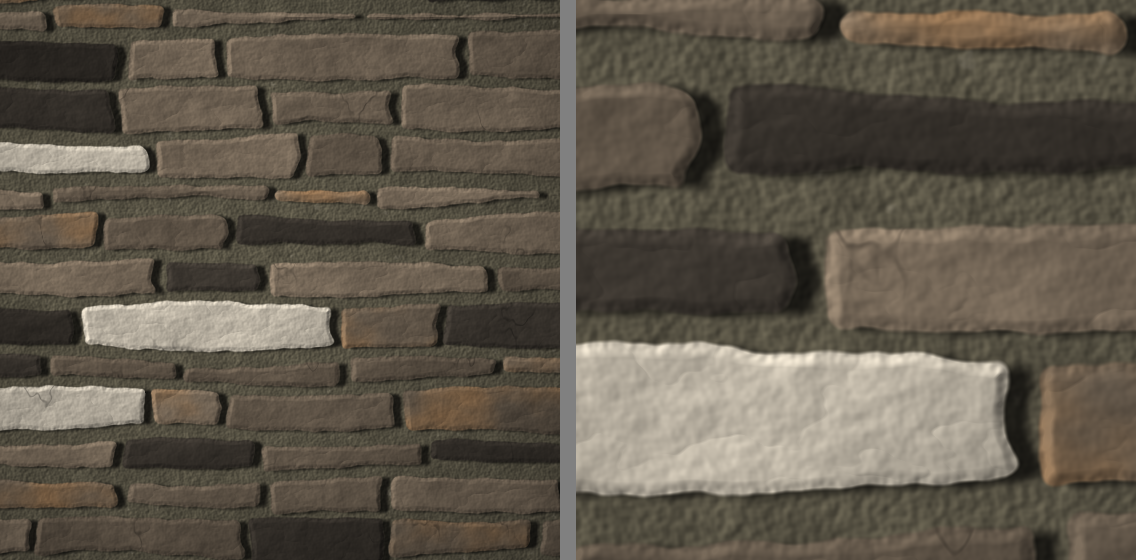
Left, the full canvas; right, a detail of the centre.
Give the GLSL for this texture, as a Shadertoy shader.

```glsl
// Ledgestone wall: long rough stones in uneven courses, set in grainy mortar and lit from the left.

#define COURSES 13.0
#define STONES_PER_COURSE 3.4
#define GAP 0.015
#define CORNER 0.009
#define EDGE_ROUGHNESS 0.006
#define RELIEF 0.5
#define SHADOW_OFFSET vec2(-0.015, 0.002)
#define MORTAR vec3(0.315, 0.298, 0.245)
#define BROWN vec3(0.385, 0.34, 0.288)
#define CHARCOAL vec3(0.185, 0.168, 0.148)
#define CHALK vec3(0.67, 0.64, 0.585)
#define RUST vec3(0.445, 0.345, 0.245)

struct Stone {
    float dist;  // negative inside the stone
    vec2 id;     // column, course
};

vec2 hash2(vec2 p) {
    vec3 q = fract(p.xyx * vec3(0.1031, 0.1030, 0.0973));
    q += dot(q, q.yzx + 33.33);
    return fract((q.xx + q.yz) * q.zy);
}

float gradientDot(vec2 cell, vec2 offset) {
    float angle = 6.2832 * hash2(cell).x;
    return dot(vec2(cos(angle), sin(angle)), offset);
}

float gradientNoise(vec2 p) {
    vec2 i = floor(p), f = fract(p);
    vec2 u = f * f * f * (f * (f * 6.0 - 15.0) + 10.0);
    vec2 e = vec2(1.0, 0.0);
    return mix(mix(gradientDot(i, f), gradientDot(i + e, f - e), u.x),
               mix(gradientDot(i + e.yx, f - e.yx), gradientDot(i + 1.0, f - 1.0), u.x), u.y);
}

float fbm(vec2 p) {
    float sum = 0.0, amp = 0.6;
    for (int i = 0; i < 4; i++) {
        sum += amp * gradientNoise(p);
        p = mat2(1.6, 1.2, -1.2, 1.6) * p + 17.3;
        amp *= 0.5;
    }
    return sum;
}

// Height of the wavy line below a course
float courseEdge(float row, float x) {
    float wave = gradientNoise(vec2(x * 2.6 + row * 5.3, row * 1.7));
    return (row + 0.45 * (hash2(vec2(row, 3.0)).x - 0.5) + 0.34 * wave) / COURSES;
}

// Position of the slightly slanted joint left of a stone
float jointEdge(float col, float row, float y) {
    vec2 h = hash2(vec2(col + 41.0, row + 7.0)) - 0.5;
    float shift = 0.1 + 0.7 * hash2(vec2(row, 19.0)).y;
    float slant = 0.08 * h.y * (y * COURSES - row - 0.5);
    return (col - shift + 0.7 * h.x + slant) / STONES_PER_COURSE;
}

Stone findStone(vec2 p) {
    float row = floor(p.y * COURSES);
    if (p.y < courseEdge(row, p.x)) row -= 1.0;
    else if (p.y > courseEdge(row + 1.0, p.x)) row += 1.0;
    float col = floor(p.x * STONES_PER_COURSE + 0.5);
    if (p.x < jointEdge(col, row, p.y)) col -= 1.0;
    if (p.x > jointEdge(col + 1.0, row, p.y)) col += 1.0;

    // Rounded box with its own inset on each side
    vec2 id = vec2(col, row);
    vec2 low = p - vec2(jointEdge(col, row, p.y), courseEdge(row, p.x));
    vec2 high = vec2(jointEdge(col + 1.0, row, p.y), courseEdge(row + 1.0, p.x)) - p;
    vec2 lowInset = hash2(id + 11.0), highInset = hash2(id + 23.0);
    low -= GAP * (0.35 + 0.4 * lowInset + vec2(0.0, 0.5) * lowInset * lowInset);
    high -= GAP * (0.35 + 0.4 * highInset + vec2(0.0, 0.5) * highInset * highInset);
    high.x += 0.012 * gradientNoise(p * vec2(6.0, 27.0));
    vec2 q = CORNER - min(low, high);
    float d = length(max(q, 0.0)) + min(max(q.x, q.y), 0.0) - CORNER;
    d += EDGE_ROUGHNESS * (gradientNoise(p * 19.0) + 0.35 * gradientNoise(p * 65.0));
    return Stone(d, id);
}

// Raised stones with creased faces, and gritty mortar between
float height(vec2 p) {
    Stone s = findStone(p);
    float face = smoothstep(0.001, -0.009, s.dist);
    float crease = abs(fbm(p * vec2(10.0, 16.0) + s.id * 5.7));
    float grit = gradientNoise(p * 130.0) + 0.6 * gradientNoise(p * 210.0);
    return face * (0.0035 + 0.009 * crease) + grit * mix(0.0016, 0.0005, face);
}

vec3 stoneColor(vec2 p, vec2 id) {
    // Evenly spread tone that picks the kind of stone
    float tone = fract(id.y / 6.0 + 0.5 + id.x * (0.35 + 0.0633 * id.y));
    float stain = fbm(p * vec2(6.0, 9.0) + id * 3.1);
    vec3 color = BROWN * (0.85 + 0.3 * hash2(id + 5.0).x);
    if (tone > 0.53 && tone < 0.68) color = mix(color * 1.05, RUST, smoothstep(-0.25, 0.4, stain));
    if (tone > 0.155 && tone < 0.34) color = CHARCOAL * (0.85 + 0.4 * hash2(id + 9.0).y);
    if (abs(tone - 0.5) > 0.48) color = CHALK;

    // Mottling and a few faint cracks
    float crack = smoothstep(0.03, 0.0, abs(fbm(p * vec2(11.0, 7.0) + id * 2.3)));
    crack *= smoothstep(0.15, 0.45, gradientNoise(p * 7.0 + id));
    return color * (1.0 + 0.25 * stain + 0.12 * fbm(p * 45.0)) * (1.0 - 0.22 * crack);
}

void mainImage(out vec4 fragColor, in vec2 fragCoord) {
    vec2 p = fragCoord / iResolution.y;
    float blur = max(1.0 / iResolution.y, 0.0015);
    Stone s = findStone(p);
    float cover = smoothstep(blur, -blur, s.dist);

    // Materials, with pale crumbs in the mortar
    vec3 mortar = MORTAR * (1.0 + 0.25 * fbm(p * 30.0));
    mortar = mix(mortar, CHALK, 0.3 * smoothstep(0.25, 0.6, fbm(p * 38.0 + 9.0)));
    vec3 color = mix(mortar, stoneColor(p, s.id), cover);

    // Slope light, cast shadow and dimming toward the corners
    vec2 toLight = normalize(vec2(-1.0, 0.5)) * 0.002;
    float slope = (height(p) - height(p + toLight)) / 0.002;
    color *= clamp(1.0 + RELIEF * slope, 0.55, 1.35);
    float shadow = smoothstep(0.004, -0.006, findStone(p + SHADOW_OFFSET).dist);
    color *= 1.0 - 0.68 * shadow * (1.0 - cover);
    vec2 fromGlow = p - vec2(0.42, 0.55);
    color *= 1.08 - 0.5 * dot(fromGlow, fromGlow);
    fragColor = vec4(color, 1.0);
}
```
